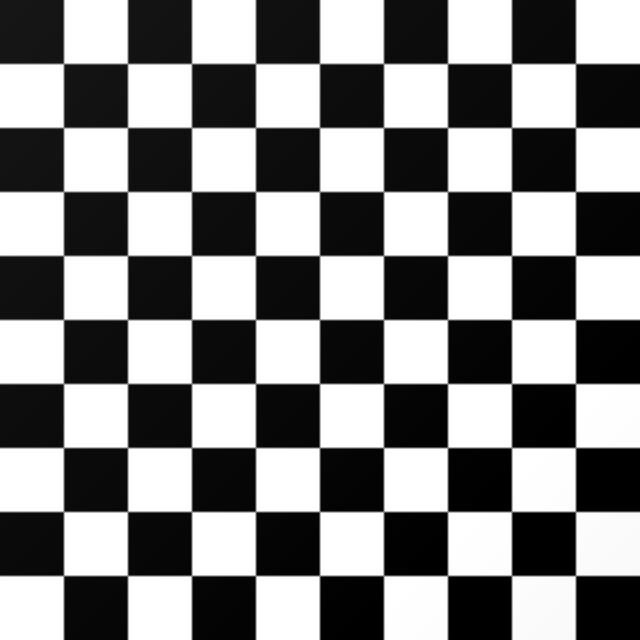
A Shadertoy shader for this pattern:

```glsl
// Draws a ten by ten black and white checkerboard with a faint diagonal sheen.

const float CELLS = 10.0;
const float EDGE_HALF_WIDTH = 0.0018; // fraction of the canvas

// Square wave along one axis: +1 in even cells, -1 in odd cells.
// Only interior boundaries are softened, so the canvas border stays solid.
float cellWave(float coord, float cells, float halfWidth) {
    float u = coord * cells;
    float boundary = clamp(floor(u + 0.5), 1.0, cells - 1.0);
    float side = clamp((u - boundary) / (halfWidth * cells), -1.0, 1.0);
    return side * (1.0 - 2.0 * mod(boundary, 2.0));
}

// Coverage of the white squares, with white in the lower left corner.
float checker(vec2 uv, float cells, vec2 halfWidth) {
    float waveX = cellWave(uv.x, cells, halfWidth.x);
    float waveY = cellWave(uv.y, cells, halfWidth.y);
    return 0.5 + 0.5 * waveX * waveY;
}

// Dark tone: charcoal at the upper left, pure black at the lower right.
float darkTone(float diagonal) {
    return mix(0.088, 0.0, clamp(diagonal / 0.78, 0.0, 1.0));
}

// Light tone: white, dimming slightly near the lower right corner.
float lightTone(float diagonal) {
    return 1.0 - 0.025 * smoothstep(0.74, 1.0, diagonal);
}

void mainImage(out vec4 fragColor, in vec2 fragCoord) {
    vec2 uv = fragCoord / iResolution.xy;
    float diagonal = 0.5 * (uv.x + 1.0 - uv.y);

    // Keep edges at least one pixel wide on small canvases
    vec2 halfWidth = max(vec2(EDGE_HALF_WIDTH), 0.5 / iResolution.xy);
    float white = checker(uv, CELLS, halfWidth);

    float tone = mix(darkTone(diagonal), lightTone(diagonal), white);
    fragColor = vec4(vec3(tone), 1.0);
}
```
